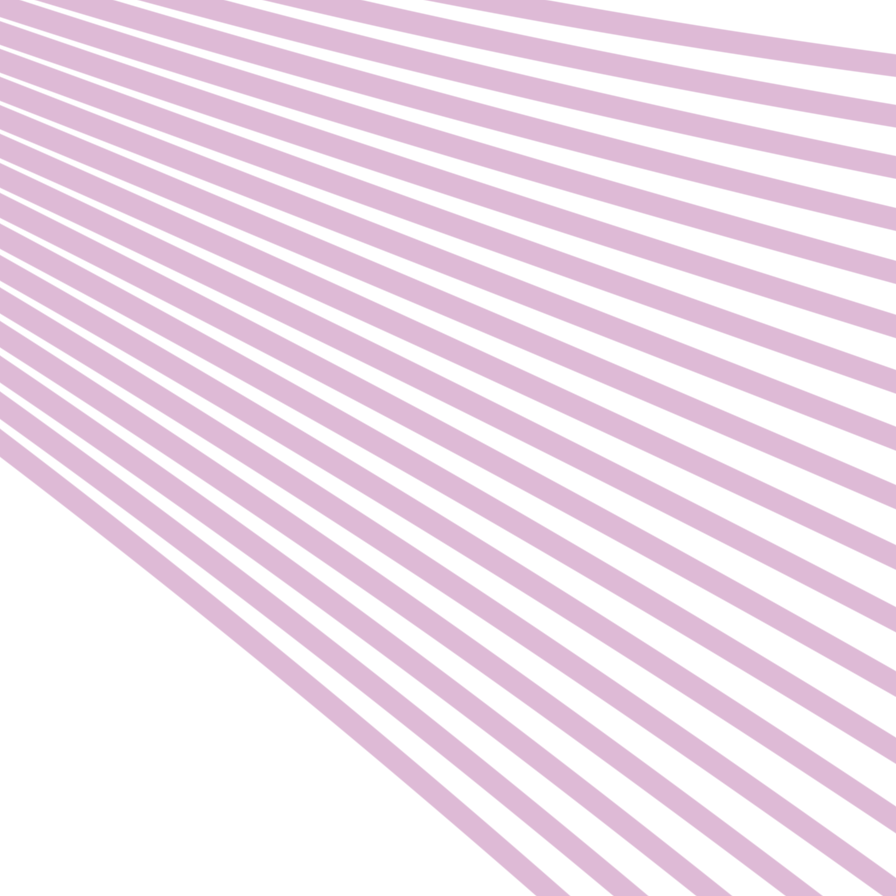
Reproduce this background procedurally as a Shadertoy shader.

```glsl
// Fan of gently curved mauve stripes spreading from the upper left over white.
#define STRIPE_COLOR vec3(0.87, 0.73, 0.84)
#define PAPER_COLOR vec3(1.0)
#define STRIPE_COUNT 19
#define HALF_WIDTH 0.0125
#define EDGE_SOFTNESS 1.0
#define BEND_STEP 0.0085
#define STRAIGHT_STRIPE 7.0
// Cubic spacing of the stripe ends, measured down from the top edge
#define LEFT_SPACING vec4(0.2292, 0.03392, 0.000425, 0.0000195)
#define LEFT_CENTER 11.0
#define RIGHT_SPACING vec4(0.4896, 0.06432, 0.000911, 0.0000313)
#define RIGHT_CENTER 7.0

float cubic(vec4 k, float t) {
    return k.x + t * (k.y + t * (k.z + t * k.w));
}

// Approximate distance from p to the center line of one stripe
float stripeDistance(vec2 p, float index) {
    float left = cubic(LEFT_SPACING, index - LEFT_CENTER);
    float right = cubic(RIGHT_SPACING, index - RIGHT_CENTER);
    float bend = BEND_STEP * (index - STRAIGHT_STRIPE);
    float height = mix(left, right, p.x) - bend * p.x * (1.0 - p.x);
    float slope = right - left - bend * (1.0 - 2.0 * p.x);
    return abs(p.y - height) / sqrt(1.0 + slope * slope);
}

void mainImage(out vec4 fragColor, in vec2 fragCoord) {
    // Canvas units with y pointing down
    vec2 p = fragCoord / iResolution.xy;
    p.y = 1.0 - p.y;

    // Nearest stripe
    float nearest = 1.0;
    for (int i = 0; i < STRIPE_COUNT; i++) {
        nearest = min(nearest, stripeDistance(p, float(i)));
    }

    // Smooth edge
    float soft = EDGE_SOFTNESS / iResolution.y;
    float ink = 1.0 - smoothstep(-soft, soft, nearest - HALF_WIDTH);
    fragColor = vec4(mix(PAPER_COLOR, STRIPE_COLOR, ink), 1.0);
}
```
